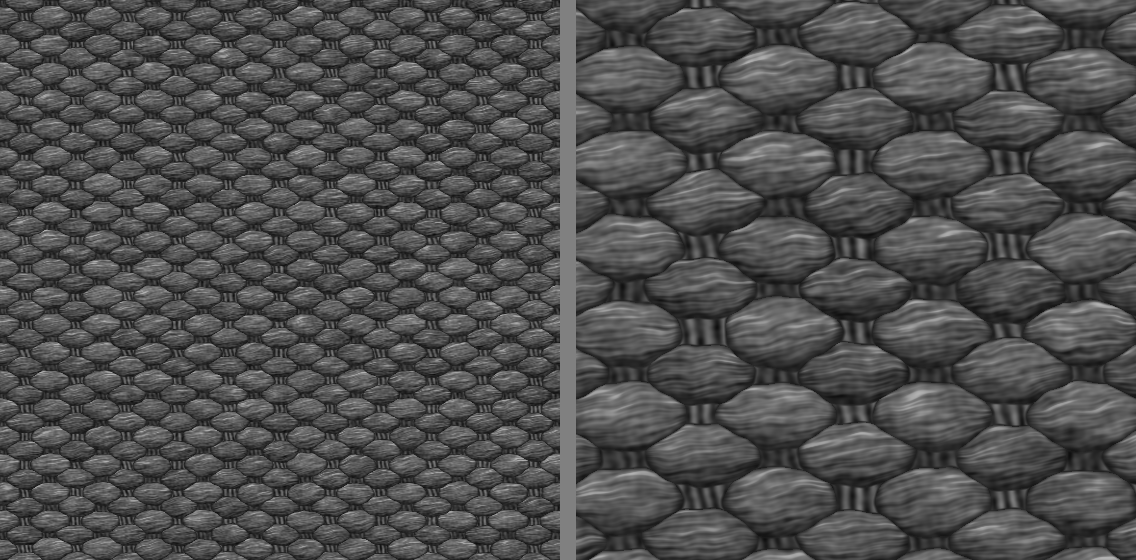
Left: the whole. Right: its middle third, enlarged.
This texture is drawn by a Shadertoy shader. Its source:

```glsl
const vec2 REPEATS = vec2(11.0, 20.0);

vec2 hash2(vec2 p) {
    vec3 q = fract(p.xyx * vec3(0.1031, 0.1030, 0.0973));
    q += dot(q, q.yzx + 33.33);
    return fract((q.xx + q.yz) * q.zy);
}

// Gradient noise that wraps after "period" lattice cells
float gradientDot(vec2 cell, vec2 corner, vec2 f, vec2 period) {
    float angle = 6.28319 * hash2(mod(cell + corner, period) + 7.0).x;
    return dot(vec2(cos(angle), sin(angle)), f - corner);
}

float gradientNoise(vec2 p, vec2 period) {
    vec2 cell = floor(p), f = p - cell;
    vec2 u = f * f * f * (f * (f * 6.0 - 15.0) + 10.0);
    float low = mix(gradientDot(cell, vec2(0, 0), f, period),
                    gradientDot(cell, vec2(1, 0), f, period), u.x);
    float high = mix(gradientDot(cell, vec2(0, 1), f, period),
                     gradientDot(cell, vec2(1, 1), f, period), u.x);
    return mix(low, high, u.y);
}

float wrappedNoise(vec2 weave, vec2 scale) {
    return gradientNoise(weave * scale, REPEATS * scale);
}

// Slanted vertical ribs showing through the gaps
float warpShade(vec2 weave) {
    float rib = 0.5 + 0.5 * sin(6.28319 * (11.0 * weave.x + weave.y)
                                + 3.0 * wrappedNoise(weave, vec2(4, 2)));
    float columnB = 0.5 - 0.5 * cos(6.28319 * weave.x);
    return 0.15 + rib * mix(0.10, 0.25, columnB) + 0.12 * wrappedNoise(weave, vec2(16, 6));
}

// Twisted fibres along one float of yarn; q spans -1 to 1
float yarnShade(vec2 q, float height, vec2 seed) {
    float across = q.y / sqrt(1.0 - 0.6 * min(q.x * q.x, 1.0));
    across -= q.x * (0.15 + 0.25 * seed.x);
    vec2 offset = 100.0 + floor(seed * 300.0);
    float fibre = gradientNoise(vec2(q.x, across * 4.5) + offset, vec2(1024))
                + 0.8 * gradientNoise(vec2(q.x * 2.0, across * 9.0) + offset.yx, vec2(1024));
    float glint = smoothstep(0.2, 0.65, fibre) * smoothstep(-0.3, 0.5, q.y);
    return 0.275 + 0.12 * q.y + 0.09 * height + 0.18 * fibre
         + 0.11 * glint + 0.06 * (seed.y - 0.5);
}

void mainImage(out vec4 fragColor, in vec2 fragCoord) {
    vec2 weave = fragCoord / iResolution.xy * REPEATS;
    vec2 frayed = weave + vec2(0.03, 0.05) * vec2(wrappedNoise(weave, vec2(5, 4)),
                                                  wrappedNoise(weave, vec2(6, 3)));

    // Highest yarn float, and the runner-up for the crease between them
    float best = -1.0, second = 0.0, bestKind = 0.0;
    vec2 bestQ = vec2(0), bestSeed = vec2(0);
    for (int k = 0; k < 18; k++) {
        float kind = float(k / 9);
        vec2 cell = floor(frayed) + vec2(k % 3 - 1, (k / 3) % 3 - 1);
        vec2 seed = hash2(mod(cell, REPEATS) + vec2(31.0, 57.0) * (kind + 1.0));
        vec2 center = cell + mix(vec2(0.0, 0.37), vec2(0.5, 0.90), kind)
                    + (seed - 0.5) * vec2(0.05, 0.06);
        vec2 halfSize = mix(vec2(0.385, 0.405), vec2(0.37, 0.365), kind)
                      * (0.95 + 0.10 * seed.yx);
        vec2 q = (frayed - center) / halfSize;
        float height = 1.0 - pow(abs(q.x), 2.5) - q.y * q.y;
        if (height > best) {
            second = max(second, best);
            best = height;
            bestKind = kind;
            bestQ = q;
            bestSeed = seed;
        } else {
            second = max(second, height);
        }
    }

    // Yarn over warp: crisp upper rims, wide shadows underneath
    float shade;
    if (best > 0.0) {
        float softness = mix(0.58, 0.20, smoothstep(-0.6, 0.5, bestQ.y));
        float edge = smoothstep(-0.12, softness, best - second);
        float yarn = yarnShade(bestQ, best, bestSeed) + 0.02 - 0.04 * bestKind;
        shade = mix(0.12, yarn, edge);
    } else {
        shade = mix(0.14, warpShade(weave), smoothstep(0.0, 0.16, -best));
    }

    // Fuzz and broad uneven wear
    shade += 0.08 * wrappedNoise(weave, vec2(16, 11));
    shade *= 1.0 + 0.10 * wrappedNoise(weave, vec2(1)) + 0.10 * wrappedNoise(weave, vec2(3, 2));
    fragColor = vec4(vec3(clamp(shade, 0.05, 0.7)), 1.0);
}
```
